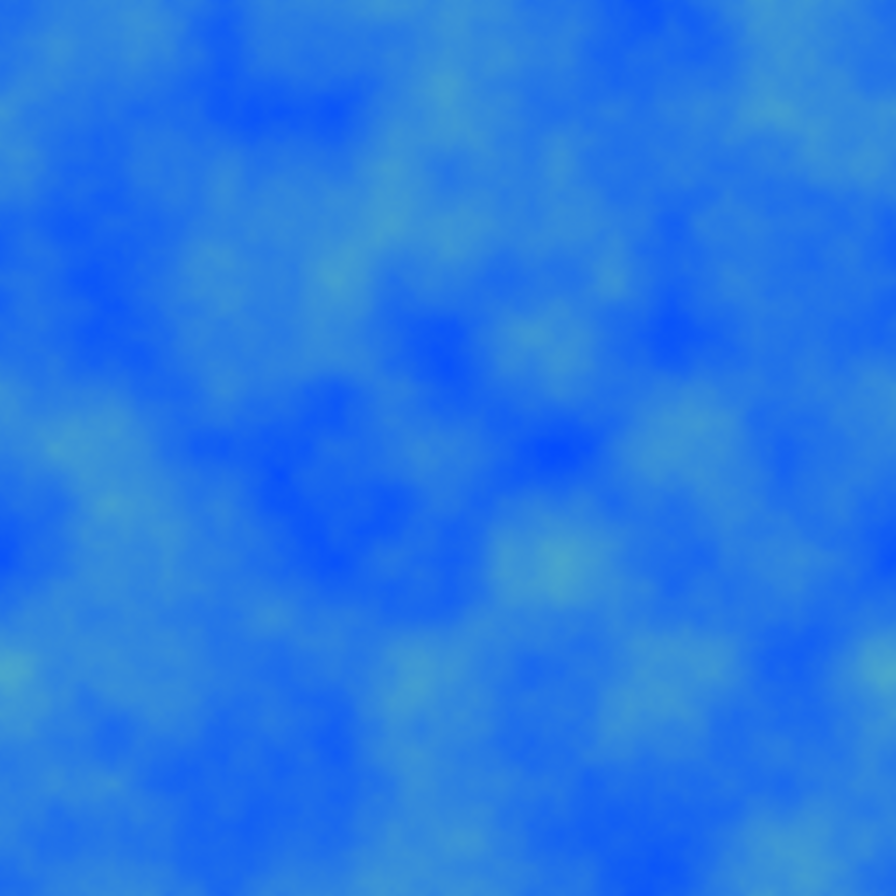
A Shadertoy shader for this texture:

```glsl
// Soft cloudy blue noise: seamless fractal value noise on a blue colour ramp.

const int BASE_CELLS = 8;       // lattice cells across the canvas, first octave
const int OCTAVES = 6;
const int SHUFFLE_ROUNDS = 5;
const float GAIN = 0.5;         // amplitude ratio between octaves
const vec3 MID_BLUE = vec3(0.150, 0.474, 0.895);
const vec3 COLOUR_SWING = vec3(0.372, 0.480, -0.262);  // deep blue to pale cyan

// Integer hash of a lattice point, 0 to 1
float hash(ivec2 cell, int seed) {
    uint h = uint(cell.x) * 374761393u + uint(cell.y) * 668265263u
           + uint(seed) * 2246822519u;
    h = (h ^ (h >> 15)) * 2246822519u;
    h = (h ^ (h >> 13)) * 3266489917u;
    h ^= h >> 16;
    return float(h >> 8) / 16777216.0;
}

int randomShift(int line, int seed) {
    return int(hash(ivec2(line, 0), seed) * float(BASE_CELLS));
}

// Rows and columns slide in turn, so every level is used exactly once
// and the colour shares stay balanced
float shuffledLevel(ivec2 cell) {
    for (int i = 1; i <= SHUFFLE_ROUNDS; i++) {
        cell.x = (cell.x + randomShift(cell.y, 20 + i)) % BASE_CELLS;
        cell.y = (cell.y + randomShift(cell.x, 40 + i)) % BASE_CELLS;
    }
    float rank = float(cell.x + BASE_CELLS * cell.y);
    return (rank + 0.5) / float(BASE_CELLS * BASE_CELLS);
}

float latticeValue(ivec2 cell, int cells, int octave) {
    ivec2 wrapped = cell % cells;
    return octave == 0 ? shuffledLevel(wrapped) : hash(wrapped, octave);
}

// Value noise that wraps after a whole number of cells
float tileNoise(vec2 uv, int cells, int octave) {
    vec2 p = fract(uv) * float(cells);
    ivec2 cell = ivec2(floor(p));
    vec2 f = fract(p);
    vec2 s = f * f * (3.0 - 2.0 * f);
    float a = latticeValue(cell, cells, octave);
    float b = latticeValue(cell + ivec2(1, 0), cells, octave);
    float c = latticeValue(cell + ivec2(0, 1), cells, octave);
    float d = latticeValue(cell + ivec2(1, 1), cells, octave);
    return mix(mix(a, b, s.x), mix(c, d, s.x), s.y);
}

// Sum of octaves, normalised to 0 to 1
float clouds(vec2 uv) {
    float sum = 0.0;
    float total = 0.0;
    float amplitude = 1.0;
    int cells = BASE_CELLS;
    for (int octave = 0; octave < OCTAVES; octave++) {
        sum += amplitude * tileNoise(uv, cells, octave);
        total += amplitude;
        amplitude *= GAIN;
        cells *= 2;
    }
    return sum / total;
}

void mainImage(out vec4 fragColor, in vec2 fragCoord) {
    vec2 uv = fragCoord / iResolution.xy;
    vec3 colour = MID_BLUE + COLOUR_SWING * (clouds(uv) - 0.5);
    fragColor = vec4(clamp(colour, 0.0, 1.0), 1.0);
}
```
